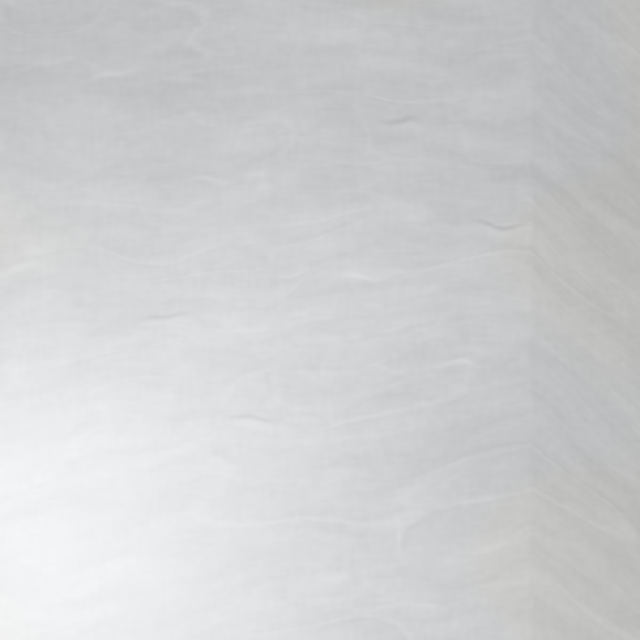
Write a Shadertoy shader that draws this texture.

```glsl
// Pale grey stone slab: soft light from the lower left, wispy horizontal grain and fine creases.

vec2 hash2(vec2 p) {
    vec3 h = fract(vec3(p.xyx) * vec3(0.1031, 0.1030, 0.0973));
    h += dot(h, h.yzx + 33.33);
    return fract((h.xx + h.yz) * h.zy);
}

// Smooth cellular noise: random cell tones blended by distance to jittered points
float cellNoise(vec2 p) {
    vec2 cell = floor(p), f = p - cell;
    float sum = 0.0, total = 0.0;
    for (int j = -1; j <= 1; j++)
    for (int i = -1; i <= 1; i++) {
        vec2 o = vec2(i, j);
        vec2 d = o + 0.2 + 0.6 * hash2(cell + o) - f;
        float w = exp(-4.5 * dot(d, d));
        sum += w * hash2(cell + o + 57.0).x;
        total += w;
    }
    return sum / total;
}

// Layered grain centred on zero
float grain(vec2 p) {
    float sum = 0.0, amp = 0.5;
    for (int i = 0; i < 5; i++) {
        sum += amp * (cellNoise(p) - 0.5);
        p = mat2(1.99, 0.16, -0.16, 1.99) * p + 17.3;
        amp *= 0.62;
    }
    return sum;
}

// Embossed vein along a noise contour: bright on one side, dark on the other
float vein(vec2 p, float sharpness) {
    float d = (cellNoise(p) + 0.12 * grain(p * 3.0) - 0.5) * sharpness;
    return (0.5 + 1.3 * d) * exp(-d * d);
}

// Short wavy creases, alternately light and dark
float creases(vec2 p) {
    float sum = 0.0;
    for (int i = 0; i < 8; i++) {
        float k = float(i);
        vec2 rnd = hash2(vec2(k * 3.7 + 2.0, 11.0));
        vec2 centre = vec2(0.15 + 0.65 * fract(k * 0.618 + 0.1), 0.87 - 0.075 * k);
        float halfLength = 0.05 + 0.09 * rnd.x;
        float x = (p.x - centre.x) / halfLength;
        float bend = 0.006 * sin(p.x * 38.0 + k * 2.0) + 0.003 * sin(p.x * 91.0 + k * 5.0);
        float y = p.y - centre.y - bend - 0.02 * rnd.y * (1.0 - x * x);
        float fade = 1.0 - smoothstep(0.2, 1.0, abs(x));
        fade *= 0.55 + 0.45 * sin(p.x * 47.0 + k * 3.0);
        float width = 0.0035 + 0.002 * rnd.y;
        float line = exp(-y * y / (width * width));
        float halo = exp(-pow((y + 0.009) / 0.008, 2.0));
        float tone = mod(k, 2.0) < 0.5 ? 0.032 : -0.05;
        sum += fade * tone * (line - 0.35 * halo);
    }
    return sum;
}

void mainImage(out vec4 fragColor, in vec2 fragCoord) {
    vec2 uv = fragCoord / iResolution.xy;

    // Broad light falling off from the lower left
    vec2 reach = (uv - vec2(0.0, 0.12)) / vec2(0.66, 0.53);
    float value = 0.735 + 0.218 * exp(-dot(reach, reach));
    value += 0.03 * exp(-dot(uv - vec2(0.58, 0.75), uv - vec2(0.58, 0.75)) * 7.0);

    // Grain rises gently at the bottom and falls steeply in the right panel
    vec2 q = uv;
    q.y += 1.1 * max(uv.x - 0.83, 0.0) - 0.22 * uv.x * (1.0 - uv.y);
    q.y += 0.012 * sin(q.x * 11.0 + q.y * 7.0) + 0.006 * sin(q.x * 27.0 - q.y * 19.0);

    float contrast = mix(1.0, 0.6, smoothstep(0.82, 0.94, value));
    float clouds = grain(q * vec2(3.5, 8.0) + 4.0);
    float streaks = grain(q * vec2(9.0, 38.0) + 21.0);
    float patches = smoothstep(0.4, 0.7, cellNoise(q * vec2(4.0, 9.0) + 40.0));
    float veins = vein(q * vec2(3.0, 11.0) + 8.0, 22.0) * patches
                + 0.6 * vein(q * vec2(7.0, 24.0) + 31.0, 12.0) * (1.0 - patches);
    value += contrast * (0.05 * clouds + 0.038 * streaks + 0.017 * veins);
    value += contrast * creases(uv);

    // Faint vertical seams
    float seam = 0.83 + 0.002 * sin(uv.y * 40.0);
    value -= 0.013 * smoothstep(seam - 0.006, seam + 0.006, uv.x);
    value -= 0.004 * smoothstep(0.525, 0.535, uv.x);

    // Fine woven mottling
    float weave = cellNoise(uv * vec2(150.0, 60.0)) + cellNoise(uv * vec2(60.0, 150.0) + 9.0) - 1.0;
    value += 0.011 * contrast * weave;

    // Cool grey with a few warmer stains
    float warm = smoothstep(0.52, 0.8, cellNoise(uv * 4.0 + 70.0)) * contrast;
    vec3 tint = mix(vec3(-0.006, 0.001, 0.007), vec3(0.001, 0.001, -0.004), warm);
    fragColor = vec4(clamp(value + tint, 0.0, 1.0), 1.0);
}
```
